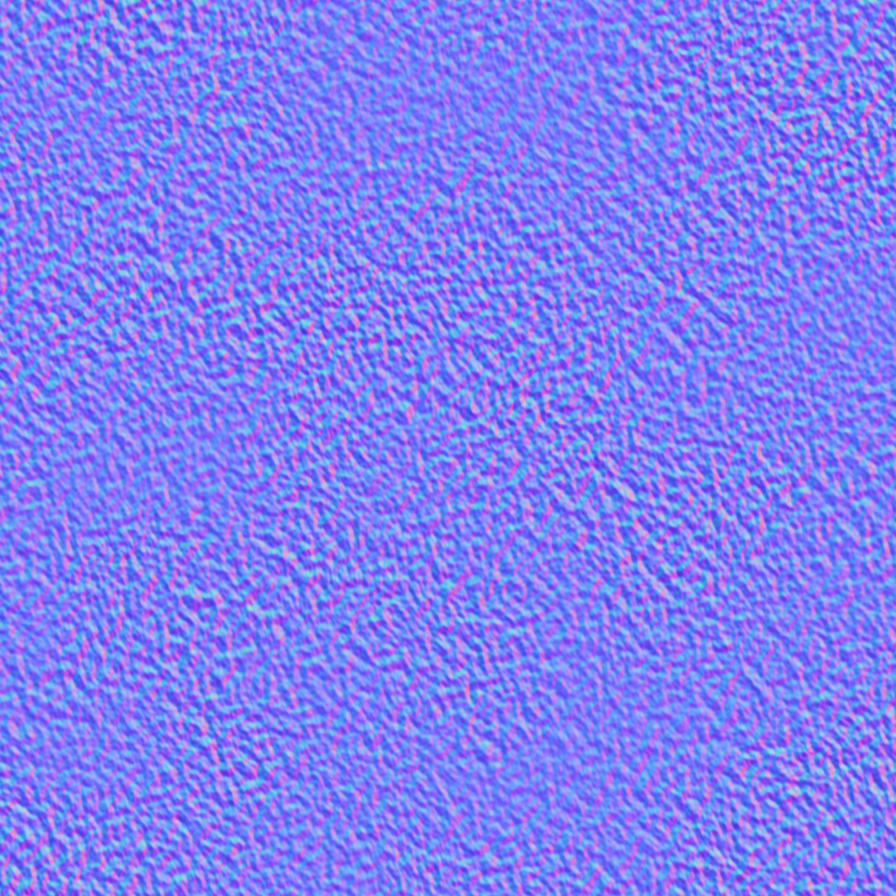
Write a WebGL 1 fragment shader that draws this texture map.

```glsl
precision highp float;
// Tangent-space normal map of a finely wrinkled, leathery surface.
// Three octaves of gradient noise form a height field; its slopes are leaned to
// one side, scaled by a broad roughness mask and packed into a blue normal.

uniform vec2 u_resolution;

const float GRAIN_FREQ = 50.0;              // coarsest cells across the canvas
const vec2  GRAIN_STRETCH = vec2(1.09, 0.88); // grains slightly taller than wide
const float OCTAVE_RATIO = 1.93;            // frequency step between octaves
const vec3  OCTAVE_HEIGHT = vec3(0.60, 1.0, 0.26); // coarse, main, fine
const float SLOPE_STEP = 0.07;              // difference step, in coarse cells
const float STEEPNESS = 0.24;               // overall relief strength
const vec2  LEAN = vec2(0.40, 0.14);        // sharpens right and upper faces
const float SLOPE_VARIANCE = 0.08;          // re-centres the leaned slopes
const float WARP_FREQ = 7.0;                // bends the grain direction
const float WARP_AMOUNT = 0.009;
const float PATCH_FREQ = 4.3;               // rough and calm patches
const float PATCH_CONTRAST = 0.48;
const float BROAD_CONTRAST = 0.14;          // rough centre and corners
const float MIN_ROUGHNESS = 0.50;
const float MAX_ROUGHNESS = 1.30;
const float TAU = 6.2831853;

float hash(vec2 cell) {
  return fract(sin(dot(cell, vec2(127.1, 311.7))) * 43758.5453);
}

// Contribution of one lattice corner with a random unit gradient.
float corner(vec2 cell, vec2 offset) {
  float angle = TAU * hash(cell);
  return dot(vec2(cos(angle), sin(angle)), offset);
}

float gradientNoise(vec2 p) {
  vec2 cell = floor(p);
  vec2 f = p - cell;
  vec2 fade = f * f * f * (f * (f * 6.0 - 15.0) + 10.0);
  vec2 right = vec2(1.0, 0.0);
  vec2 up = vec2(0.0, 1.0);
  float low = mix(corner(cell, f), corner(cell + right, f - right), fade.x);
  float high = mix(corner(cell + up, f - up),
                   corner(cell + 1.0, f - 1.0), fade.x);
  return mix(low, high, fade.y);
}

// Turns and shrinks the lattice so that successive octaves do not line up.
vec2 nextOctave(vec2 p) {
  return OCTAVE_RATIO * vec2(0.8 * p.x - 0.6 * p.y, 0.6 * p.x + 0.8 * p.y) + 37.3;
}

float grainHeight(vec2 p) {
  vec2 q = nextOctave(p);
  return dot(OCTAVE_HEIGHT, vec3(gradientNoise(p), gradientNoise(q),
                                 gradientNoise(nextOctave(q))));
}

vec2 grainSlope(vec2 p) {
  vec2 dx = vec2(SLOPE_STEP, 0.0);
  vec2 dy = dx.yx;
  return vec2(grainHeight(p + dx) - grainHeight(p - dx),
              grainHeight(p + dy) - grainHeight(p - dy)) / (2.0 * SLOPE_STEP);
}

float roughness(vec2 uv) {
  float patches = gradientNoise(uv * PATCH_FREQ + 11.7)
                + 0.5 * gradientNoise(uv * PATCH_FREQ * 2.3 + 53.1);
  float broad = cos(TAU * uv.x) * cos(TAU * uv.y);
  return clamp(1.0 + PATCH_CONTRAST * patches + BROAD_CONTRAST * broad,
               MIN_ROUGHNESS, MAX_ROUGHNESS);
}

void main() {
  vec2 uv = gl_FragCoord.xy / min(u_resolution.x, u_resolution.y);

  // Bend the grain a little so that its strands wander.
  vec2 warp = vec2(gradientNoise(uv * WARP_FREQ + 3.1),
                   gradientNoise(uv * WARP_FREQ + 71.9));
  vec2 grain = (uv + WARP_AMOUNT * warp) * GRAIN_FREQ * GRAIN_STRETCH;

  // Slopes of the relief, steeper on one side of each ridge.
  vec2 tilt = -grainSlope(grain) * GRAIN_STRETCH * STEEPNESS * roughness(uv);
  tilt = tilt / max(1.0 - LEAN * tilt, 0.4) - LEAN * SLOPE_VARIANCE;

  // Pack the unit normal into colour.
  vec3 normal = normalize(vec3(tilt, 1.0));
  gl_FragColor = vec4(0.5 + 0.5 * normal, 1.0);
}
```
